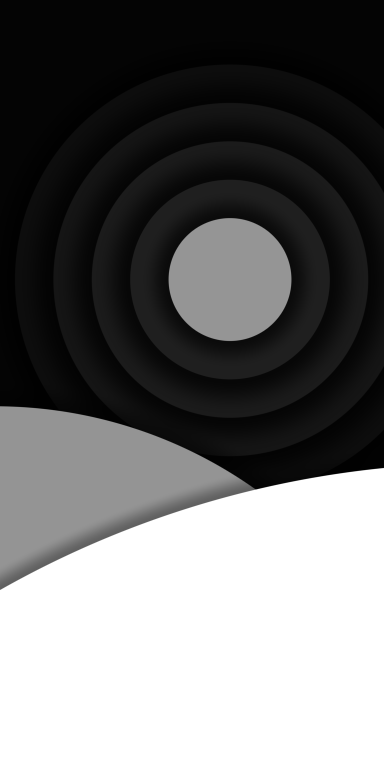
Write a Shadertoy shader that draws this background.

```glsl
// Paper-cut night scene: a grey moon inside concentric dark discs, above
// a grey hill and a white hill. Every sheet is a circle distance, stacked
// back to front, and each casts a soft shadow on the sheets behind it.

// Lays a circular sheet over the scene, after its shadow
vec3 addSheet(vec3 scene, float dist, float tone, float shadowWidth, float shadowStrength) {
    float pixel = 1.0 / iResolution.x;
    float falloff = 1.0 - smoothstep(0.0, shadowWidth, max(dist, 0.0));
    scene *= 1.0 - shadowStrength * falloff;
    float cover = 1.0 - smoothstep(-0.7 * pixel, 0.7 * pixel, dist);
    return mix(scene, vec3(tone), cover);
}

float circle(vec2 p, vec2 center, float radius) {
    return length(p - center) - radius;
}

void mainImage(out vec4 fragColor, in vec2 fragCoord) {
    // Canvas width is one unit
    vec2 p = fragCoord / iResolution.x;
    vec2 moonCenter = vec2(0.599, 1.272);
    vec3 color = vec3(0.017);

    // Dark discs, from the widest to the narrowest, each a little lighter
    for (int i = 0; i < 4; i++) {
        float k = float(i);
        float radius = 0.560 - 0.1 * k;
        float tone = 0.050 + 0.034 * k - 0.0035 * k * k;
        color = addSheet(color, circle(p, moonCenter, radius), tone, 0.09, 0.75);
    }

    // Moon
    color = addSheet(color, circle(p, moonCenter, 0.160), 0.585, 0.07, 0.65);

    // Grey hill, then the white hill in front
    color = addSheet(color, circle(p, vec2(-0.013, -0.230), 1.172), 0.58, 0.07, 0.5);
    color = addSheet(color, circle(p, vec2(1.254, -1.750), 2.544), 1.0, 0.055, 0.35);

    fragColor = vec4(color, 1.0);
}
```
